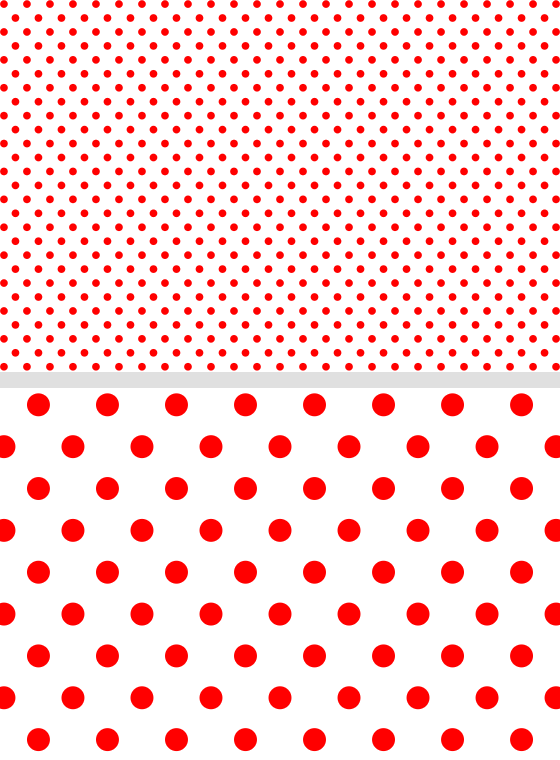
Top, the full canvas; bottom, a detail of the centre.
Write a Shadertoy shader that draws this pattern.

```glsl
// Red polka dots on white, in staggered rows: 27 rows of 25 and 24 dots by turns.
// Each point is folded into the cell of its nearest dot, and the distance to
// that dot's circle gives an edge smoothed over one pixel.

const vec3 WHITE = vec3(1.0);
const vec3 RED = vec3(1.0, 0.0, 0.0);

// All lengths are fractions of the canvas height.
const vec2 DOT_PITCH = vec2(0.06184, 0.0375);  // dot spacing, row spacing
const float DOT_RADIUS = 0.01027;
const vec2 LATTICE_CENTER = vec2(0.0, 0.0016); // offset from the canvas center

// Offset from the nearest dot; even rows are shifted by half a pitch.
vec2 foldStaggered(vec2 p, vec2 pitch) {
    float row = floor(p.y / pitch.y + 0.5);
    float column = p.x / pitch.x + 0.5 * mod(row + 1.0, 2.0);
    return vec2((fract(column + 0.5) - 0.5) * pitch.x, p.y - row * pitch.y);
}

float circleDistance(vec2 p, float radius) {
    return length(p) - radius;
}

// Share of a pixel that lies inside a shape.
float coverage(float signedDistance, float pixelSize) {
    return clamp(0.5 - signedDistance / pixelSize, 0.0, 1.0);
}

void mainImage(out vec4 fragColor, in vec2 fragCoord) {
    float pixelSize = 1.0 / iResolution.y;
    vec2 p = (fragCoord - 0.5 * iResolution.xy) * pixelSize - LATTICE_CENTER;

    vec2 local = foldStaggered(p, DOT_PITCH);
    float dot01 = coverage(circleDistance(local, DOT_RADIUS), pixelSize);

    fragColor = vec4(mix(WHITE, RED, dot01), 1.0);
}
```
